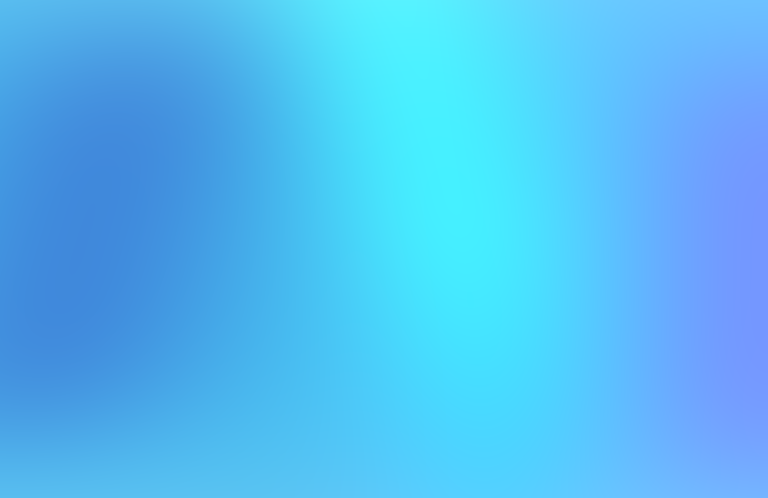
This background is drawn by a WebGL 1 fragment shader. Its source:

```glsl
precision highp float;

uniform vec2 u_resolution;

const vec3 SKY_LEFT   = vec3(0.28, 0.76, 0.95);
const vec3 SKY_RIGHT  = vec3(0.34, 0.77, 1.00);
const vec3 DEEP_BLUE  = vec3(0.25, 0.535, 0.86);
const vec3 VIOLET     = vec3(0.455, 0.59, 1.00);
const vec3 CREST_LOW  = vec3(0.26, 0.80, 1.00);
const vec3 CREST_HIGH = vec3(0.27, 0.94, 1.00);
const vec3 EDGE_VEIL  = vec3(0.07, 0.01, 0.00);

const vec2 BLUE_CENTRE   = vec2(0.11, 0.53);
const vec2 BLUE_RADIUS   = vec2(0.24, 0.44);
const float BLUE_LEAN    = 0.20;
const vec2 VIOLET_CENTRE = vec2(1.00, 0.45);
const vec2 VIOLET_RADIUS = vec2(0.20, 0.46);

const float CREST_FOOT  = 0.63;
const float CREST_BEND  = 0.11;
const float CREST_WIDTH = 0.14;
const float CREST_FLARE = 0.045;

// Soft pool: Gaussian across, flatter with steeper ends along the height
float pool(vec2 p, vec2 centre, vec2 radius) {
  vec2 d = (p - centre) / radius;
  d *= d;
  return exp(-d.x - d.y * d.y);
}

// Bright band that bends left and widens towards the top
float crest(vec2 p) {
  float middle = CREST_FOOT - CREST_BEND * p.y * p.y;
  float d = (p.x - middle) / (CREST_WIDTH + CREST_FLARE * p.y);
  return exp(-d * d);
}

void main() {
  vec2 uv = gl_FragCoord.xy / u_resolution;

  // Base sky
  vec3 color = mix(SKY_LEFT, SKY_RIGHT, smoothstep(0.3, 0.8, uv.x));

  // Leaning blue pool and violet side glow
  vec2 leaning = uv - vec2(BLUE_LEAN * (uv.y - BLUE_CENTRE.y), 0.0);
  color = mix(color, DEEP_BLUE, pool(leaning, BLUE_CENTRE, BLUE_RADIUS));
  color = mix(color, VIOLET, pool(uv, VIOLET_CENTRE, VIOLET_RADIUS));

  // Cyan crest, dimming towards its foot
  vec3 crestColor = mix(CREST_LOW, CREST_HIGH, smoothstep(-0.1, 0.6, uv.y));
  color = mix(color, crestColor, crest(uv));

  // Pale veil along the top and bottom edges
  color += EDGE_VEIL * pow(abs(2.0 * uv.y - 1.0), 3.0);

  gl_FragColor = vec4(clamp(color, 0.0, 1.0), 1.0);
}
```
